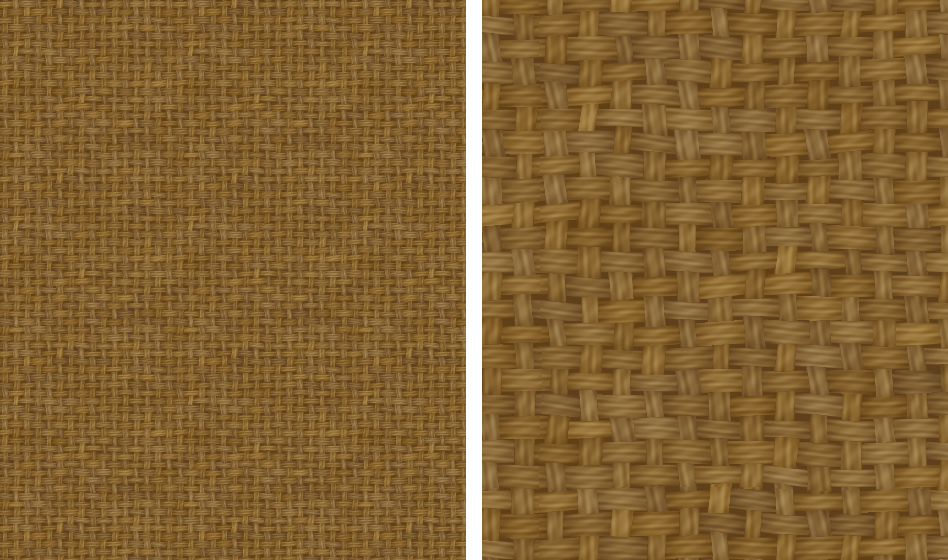
Left: the whole. Right: its middle third, enlarged.
This texture is drawn by a Shadertoy shader. Its source:

```glsl
// Coarse golden-brown basket cloth: a plain weave of fibrous weft and narrow warp yarns.
// Each yarn rises and dips as a cosine; the higher one shows. Yarn variation comes from
// hashes wrapped to a tile of 16 x 22 threads, with layered sines for fibres and wear.

const float PI = 3.14159265;
const vec2 TILE_THREADS = vec2(16.0, 22.0);
const float TILE_SIZE = 0.375; // side of the repeating tile, in canvas widths

const vec3 GAP_BROWN = vec3(0.375, 0.25, 0.1);
const vec3 STRAW = vec3(0.512, 0.375, 0.177);
const vec3 PALE_STRAW = vec3(0.65, 0.53, 0.315);

float hash(vec2 p, float seed) {
    vec3 q = fract(vec3(p, seed) * vec3(0.1031, 0.1137, 0.0973));
    q += dot(q, q.yzx + 33.33);
    return fract((q.x + q.y) * q.z);
}

// Slow sines that close exactly at the tile border; returns about -1..1.
float tileWaves(vec2 turns, float seed) {
    vec2 a = 2.0 * PI * turns;
    return 0.4 * sin(a.x + 2.0 * a.y + seed)
         + 0.35 * sin(2.0 * a.x - a.y + 2.3 * seed)
         + 0.25 * sin(3.0 * a.x + 4.0 * a.y + 4.1 * seed);
}

// Fine strands running along a yarn; returns about -1..1.
float fibres(float along, float across, float phase) {
    float bend = 0.7 * sin(along * 2.7 + phase * 5.0);
    return 0.55 * sin(across * 19.0 + bend + phase)
         + 0.3 * sin(across * 31.0 - along * 2.1 + phase * 3.0)
         + 0.25 * sin(along * 8.0 + across * 12.0 + phase * 7.0);
}

// One set of parallel yarns: x = height, y = tone, z = warmth.
// shift places the raised floats; floats is their number along the tile.
vec3 yarnSet(float along, float across, float shift, float floats,
             float halfWidth, float edge, float seed) {
    float thread = floor(across);
    float s = along + thread + shift;
    vec2 id = vec2(mod(floor(0.5 * s), floats), thread);
    float shade = hash(id, seed);
    float form = hash(id, seed + 7.0);
    float threadShade = hash(vec2(thread, 3.0), seed + 13.0);

    // Each float leans, drifts and swells a little.
    float lean = (form - 0.5) * 0.2 * (2.0 * fract(0.5 * s) - 1.0);
    float d = fract(across) - 0.5 + lean + (shade - 0.5) * 0.08;
    float width = halfWidth * (0.8 + 0.4 * hash(id, seed + 19.0));
    float body = sqrt(max(0.0, 1.0 - d * d / (width * width)));
    float cover = 1.0 - smoothstep(width - edge, width + 0.4 * edge, abs(d));
    float rise = -cos(PI * s);

    float tone = 0.43 + 0.2 * rise + 0.26 * (body - 0.75)
               + 0.22 * (shade - 0.5) + 0.1 * (threadShade - 0.5)
               + 0.24 * fibres(along, d, 2.0 * PI * form);
    // A few floats catch the light as pale, dry straw.
    tone += 0.14 * smoothstep(0.88, 1.0, form) * body;
    float height = mix(-1.2, 0.6 * body + 0.6 * rise, cover);
    return vec3(height, tone * cover, form);
}

vec3 strawColor(float tone, float warmth) {
    vec3 c = mix(GAP_BROWN, STRAW, clamp(2.0 * tone, 0.0, 1.0));
    c = mix(c, PALE_STRAW, clamp(2.0 * tone - 1.0, 0.0, 1.0));
    return c + (warmth - 0.5) * vec3(0.02, 0.0, -0.045);
}

void mainImage(out vec4 fragColor, in vec2 fragCoord) {
    // Tile coordinates, counted from the top left corner.
    vec2 canvas = vec2(fragCoord.x, iResolution.y - fragCoord.y) / iResolution.x;
    vec2 turns = canvas / TILE_SIZE;
    float edge = 1.2 * TILE_THREADS.y / (TILE_SIZE * iResolution.x);

    // Slight hand-woven wobble, then thread coordinates wrapped to one tile.
    vec2 wobble = vec2(0.06, 0.12) * vec2(tileWaves(turns, 1.0), tileWaves(turns.yx, 4.0));
    vec2 p = mod(turns * TILE_THREADS + wobble, TILE_THREADS);

    vec3 weft = yarnSet(p.x, p.y, 0.5, 0.5 * TILE_THREADS.x, 0.46, edge, 2.0);
    vec3 warp = yarnSet(p.y, p.x, -0.5, 0.5 * TILE_THREADS.y, 0.33, edge, 41.0);
    float weftOnTop = smoothstep(-0.16, 0.16, weft.x - warp.x);
    vec3 top = mix(warp, weft, weftOnTop);

    // Contact shadow where the two yarns meet, and soft uneven wear.
    float meet = 1.0 - smoothstep(0.0, 0.4, abs(weft.x - warp.x));
    float tone = top.y - 0.1 * meet + 0.03 * tileWaves(turns, 2.6);
    fragColor = vec4(strawColor(tone, top.z), 1.0);
}
```
